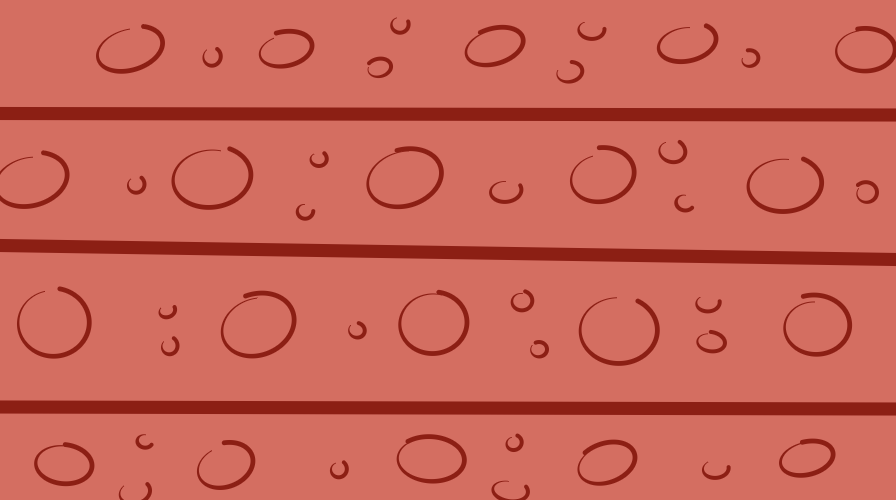
Give the GLSL for this texture, as a WebGL 2 fragment shader.

```glsl
#version 300 es
precision highp float;
// Hand-drawn plank texture: four bands split by three slightly slanted bars.
// Each band holds a row of large open loops with small curls between them;
// every loop is a tapered elliptical spiral varied by a hash of its cell.

#define PITCH 0.37          // spacing of large loops, in canvas heights
#define BAR_HALF 0.0131     // half thickness of the bars
#define LARGE_PEN 0.0048    // half width of large strokes
#define SMALL_PEN 0.0040    // half width of small strokes
#define PAIR_CHANCE 0.45    // share of gaps holding two small curls
#define EDGE_MARGIN 0.045   // loops centred closer to the sides are dropped
#define SEED 3.0
#define GROUND vec3(0.83, 0.43, 0.38)
#define INK vec3(0.55, 0.12, 0.08)

uniform vec2 u_resolution;
out vec4 outColor;

const float TAU = 6.2831853;

// Bar heights at the left and right sides, top to bottom
const vec2 BARS[3] = vec2[3](vec2(0.773, 0.770), vec2(0.509, 0.481), vec2(0.186, 0.182));

// Per band: centre height, first column, large loop radii
const vec4 BANDS[4] = vec4[4](
    vec4(0.905, 0.227, 0.068, 0.046), vec4(0.638, 0.065, 0.082, 0.066),
    vec4(0.346, 0.130, 0.078, 0.070), vec4(0.074, 0.110, 0.068, 0.048));

vec4 hash4(vec3 cell) {
    float n = dot(cell + SEED, vec3(12.99, 78.23, 37.72));
    return fract(sin(n + vec4(0.0, 1.7, 4.1, 7.3)) * 43758.55);
}

// Signed distance to a pen loop that starts thin and ends in a round tip
float penLoop(vec2 p, vec2 radii, float tilt, float start, float sweep, float spread, float pen) {
    float c = cos(tilt), s = sin(tilt);
    p = vec2(c * p.x + s * p.y, c * p.y - s * p.x);
    vec2 q = p / radii;
    float len = max(length(q), 1e-4);
    float toLength = len / max(length(q / radii), 1e-4);
    float turn = fract((atan(q.y, q.x) - start) / TAU);

    float tipAngle = start + sweep * TAU;
    vec2 tip = radii * (1.0 + 0.5 * spread) * vec2(cos(tipAngle), sin(tipAngle));
    float d = length(p - tip) - pen;
    for (int lap = 0; lap < 2; lap++) {
        float t = (turn + float(lap)) / sweep;
        if (t <= 1.0) {
            float radius = 1.0 + spread * (t - 0.5);
            float width = pen * mix(0.2, 1.0, smoothstep(0.0, 0.55, t));
            d = min(d, abs(len - radius) * toLength - width);
        }
    }
    return d;
}

float largeLoop(vec2 p, vec2 radii, vec4 a, vec4 b) {
    radii *= mix(0.78, 1.04, a.z) * vec2(1.0, mix(0.85, 1.05, a.w));
    return penLoop(p, radii, mix(-0.1, 0.4, b.x), mix(1.1, 1.9, b.y),
                   mix(0.88, 1.1, b.z), mix(0.02, 0.28, b.w), LARGE_PEN);
}

float smallCurl(vec2 p, vec4 a, vec4 b) {
    float size = mix(0.015, 0.037, a.z * a.z);
    vec2 radii = vec2(size, mix(0.013, 0.024, a.z) * mix(0.85, 1.1, a.w));
    return penLoop(p, radii, mix(-0.35, 0.35, b.x), mix(1.3, 2.8, b.y),
                   mix(0.66, 0.98, b.z), mix(0.0, 0.4, b.w), SMALL_PEN);
}

void main() {
    vec2 p = gl_FragCoord.xy / u_resolution.y;
    float aspect = u_resolution.x / u_resolution.y;

    // Bars, counting those above to find the band
    float d = 1.0;
    int band = 0;
    for (int i = 0; i < 3; i++) {
        float height = mix(BARS[i].x, BARS[i].y, p.x / aspect);
        d = min(d, abs(p.y - height) - BAR_HALF);
        if (p.y < height) band++;
    }

    // Loops of the nearest columns
    vec4 row = BANDS[band];
    float nearest = floor((p.x - row.y) / PITCH + 0.5);
    for (int i = -1; i <= 1; i++) {
        float column = nearest + float(i);
        for (int kind = 0; kind < 3; kind++) {
            vec3 cell = vec3(column, float(band), float(kind));
            vec4 a = hash4(cell), b = hash4(cell + 19.0);
            bool paired = hash4(vec3(column, float(band), 7.0)).x < PAIR_CHANCE;
            if (kind == 2 && !paired) continue;

            vec2 center = vec2(row.y + column * PITCH, row.x);
            vec2 jitter = a.xy - 0.5;
            if (kind == 0) {
                center += jitter * vec2(0.07, 0.02);
            } else {
                float side = kind == 1 ? -1.0 : 1.0;
                center.x += 0.5 * PITCH + jitter.x * 0.06;
                center.y += jitter.y * 0.03 + (paired ? 0.045 * side : -0.02);
            }
            if (center.x < EDGE_MARGIN || center.x > aspect - EDGE_MARGIN) continue;
            vec2 local = p - center;
            d = min(d, kind == 0 ? largeLoop(local, row.zw, a, b) : smallCurl(local, a, b));
        }
    }

    float ink = clamp(0.5 - d * u_resolution.y, 0.0, 1.0);
    outColor = vec4(mix(GROUND, INK, ink), 1.0);
}
```
